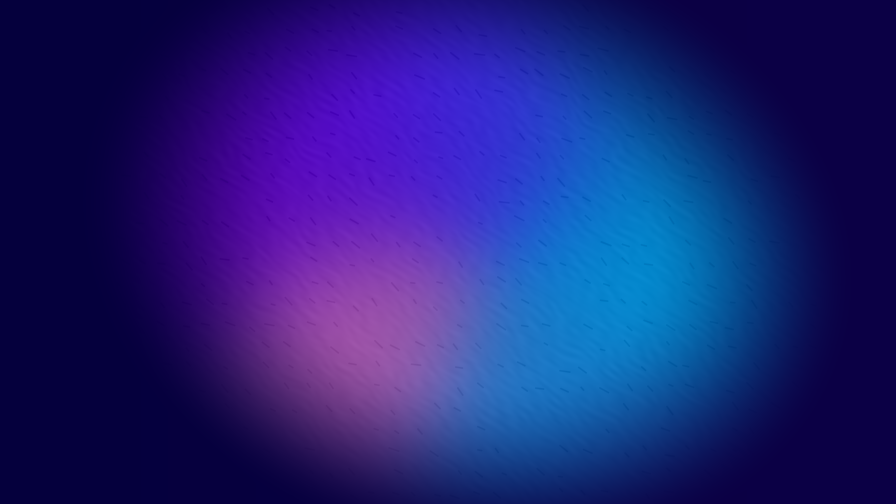
A Shadertoy shader for this background:

```glsl
float hash(vec2 p) {
    return fract(sin(dot(p, vec2(127.1, 311.7))) * 43758.5453);
}

float noise(vec2 p) {
    vec2 i = floor(p), f = fract(p);
    f = f * f * (3.0 - 2.0 * f);
    return mix(mix(hash(i), hash(i + vec2(1, 0)), f.x),
               mix(hash(i + vec2(0, 1)), hash(i + vec2(1, 1)), f.x), f.y);
}

// Adds a colour to the running blend, weighted by nearness; w sums the weights
void addGlow(inout vec4 blend, vec2 p, vec2 center, vec3 color) {
    vec2 d = p - center;
    blend += vec4(color, 1.0) * exp(-21.0 * dot(d, d));
}

// Short slanted scratches, one in some of the grid cells
float flecks(vec2 p) {
    vec2 q = p * 24.0, cell = floor(q);
    vec2 center = 0.3 + 0.4 * vec2(hash(cell), hash(cell + 17.3));
    float angle = -0.55 + 0.9 * (hash(cell + 5.1) - 0.5);
    vec2 dir = vec2(cos(angle), sin(angle));
    vec2 d = fract(q) - center;
    float halfLength = 0.08 + 0.16 * hash(cell + 31.7);
    d -= dir * clamp(dot(d, dir), -halfLength, halfLength);
    return smoothstep(0.075, 0.0, length(d)) * step(0.4, hash(cell + 9.4));
}

// Fine wrinkles stretched along the scratch direction
float wrinkles(vec2 p) {
    vec2 q = mat2(0.85, 0.53, -0.53, 0.85) * p;
    q = vec2(dot(p, vec2(0.85, -0.53)), dot(p, vec2(0.53, 0.85)));
    q += 0.015 * noise(p * 18.0);
    return noise(q * vec2(45.0, 110.0)) - noise(q * vec2(45.0, 110.0) + vec2(0.3, 0.5));
}

void mainImage(out vec4 fragColor, in vec2 fragCoord) {
    vec2 p = (fragCoord - 0.5 * iResolution.xy) / iResolution.y;

    // Soft blend of the glow colours
    vec4 blend = vec4(0.0);
    addGlow(blend, p, vec2(-0.22, 0.22), vec3(0.33, 0.04, 0.80));
    addGlow(blend, p, vec2(-0.46, 0.10), vec3(0.34, 0.00, 0.66));
    addGlow(blend, p, vec2(-0.18, -0.17), vec3(0.65, 0.34, 0.65));
    addGlow(blend, p, vec2(0.10, 0.25), vec3(0.22, 0.16, 0.84));
    addGlow(blend, p, vec2(0.38, 0.00), vec3(0.00, 0.56, 0.82));
    addGlow(blend, p, vec2(0.20, -0.32), vec3(0.09, 0.46, 0.77));
    addGlow(blend, p, vec2(0.42, 0.30), vec3(0.01, 0.41, 0.66));
    vec3 glow = blend.rgb / blend.w;

    // Tilted ellipse that fades the glow into the dark surround
    vec2 e = (p - vec2(0.04, 0.025)) / vec2(0.55, 0.45);
    float radius = sqrt(dot(e, e) + 0.25 * e.x * e.y);
    float mask = smoothstep(1.4, 0.6, radius);
    vec3 surround = mix(vec3(0.02, 0.0, 0.24), vec3(0.045, 0.0, 0.27),
                        smoothstep(-0.8, 0.8, p.x));
    vec3 color = mix(surround, glow, mask);

    // Surface relief, strongest in the light
    color += mask * (0.025 * wrinkles(p) - 0.05 * flecks(p));

    fragColor = vec4(clamp(color, 0.0, 1.0), 1.0);
}
```
